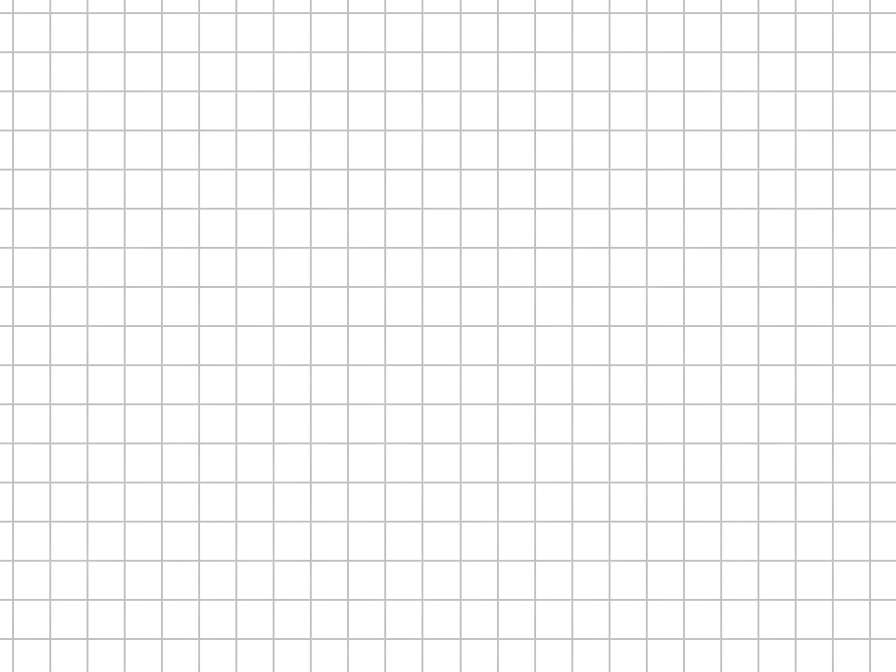
A Shadertoy shader for this pattern:

```glsl
// Thin grey grid on white paper: 24 upright and 17 level lines.
// The columns mirror about a slightly wider middle cell; each line is
// drawn by exact pixel coverage, with a faint unevenness in its ink.

// Lengths are in canvas heights, measured from the lower left.
const float COLUMN_PITCH = 0.05538;
const float ROW_PITCH    = 0.05821;
const float SEAM_X       = 0.6571;   // centre of the wider column
const float SEAM_HALF    = 0.02847;  // half the width of that column
const float FIRST_ROW_Y  = 0.0491;
const float LINE_WIDTH   = 0.00275;
const float INK_WEAR     = 0.12;     // range of ink strength
const float WEAR_SCALE   = 30.0;     // wear patches per canvas height

const vec3 PAPER = vec3(1.0);
const vec3 INK   = vec3(0.75);

float hash(vec2 p) {
    vec3 q = fract(vec3(p.xyx) * 0.1031);
    q += dot(q, q.yzx + 33.33);
    return fract((q.x + q.y) * q.z);
}

float valueNoise(vec2 p) {
    vec2 cell = floor(p);
    vec2 f = fract(p);
    f = f * f * (3.0 - 2.0 * f);
    float low  = mix(hash(cell), hash(cell + vec2(1.0, 0.0)), f.x);
    float high = mix(hash(cell + vec2(0.0, 1.0)), hash(cell + 1.0), f.x);
    return mix(low, high, f.y);
}

// Distance to the nearest line in an endless evenly spaced set.
float repeatDistance(float x, float pitch) {
    return abs(x - pitch * round(x / pitch));
}

// Share of a pixel covered by a line at the given distance.
float lineCoverage(float dist, float pixel) {
    float halfWidth = 0.5 * LINE_WIDTH;
    float right = min(dist + 0.5 * pixel, halfWidth);
    float left  = max(dist - 0.5 * pixel, -halfWidth);
    return clamp((right - left) / pixel, 0.0, 1.0);
}

void mainImage(out vec4 fragColor, in vec2 fragCoord) {
    float pixel = 1.0 / iResolution.y;
    vec2 p = fragCoord * pixel;

    // Columns run outward from the seam, rows upward from the first.
    float columnDist = repeatDistance(abs(p.x - SEAM_X) - SEAM_HALF, COLUMN_PITCH);
    float rowDist = repeatDistance(p.y - FIRST_ROW_Y, ROW_PITCH);

    // Crossings keep the stronger line, so the ink does not double.
    float coverage = max(lineCoverage(columnDist, pixel),
                         lineCoverage(rowDist, pixel));

    // Slight variation in ink strength along the lines.
    float strength = 1.0 + INK_WEAR * (valueNoise(p * WEAR_SCALE) - 0.5);

    fragColor = vec4(mix(PAPER, INK, coverage * strength), 1.0);
}
```
